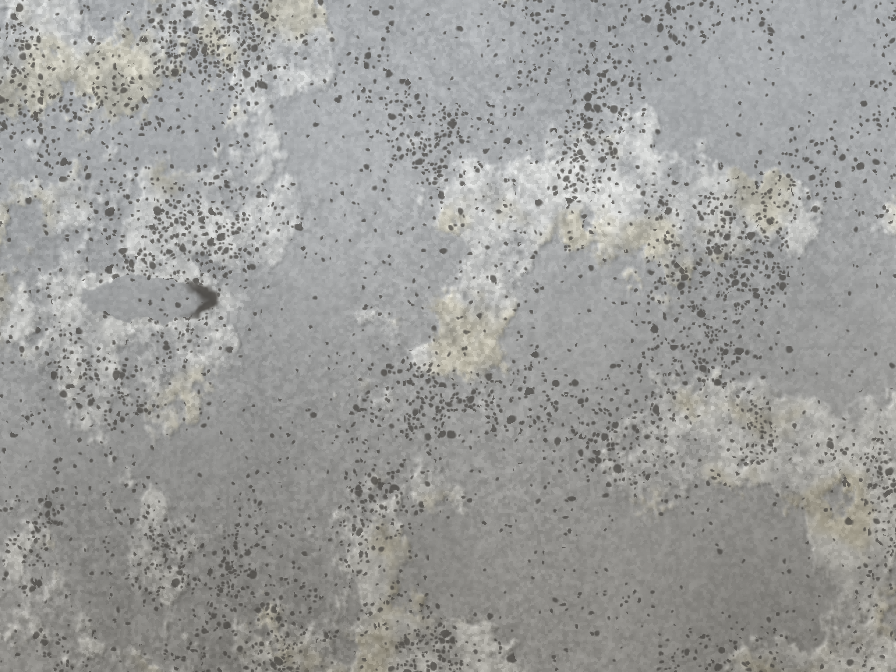
This texture is drawn by a Shadertoy shader. Its source:

```glsl
// Weathered concrete wall: smooth grey skin under pale, flaking lime patches.
// Layered noise shapes the patches, a slope term shades their broken rims,
// and cellular noise scatters the dark pits and the sandy grain.

const vec3 SKIN_LOW  = vec3(0.525, 0.518, 0.500);
const vec3 SKIN_HIGH = vec3(0.660, 0.672, 0.682);
const vec3 LIME_LOW  = vec3(0.650, 0.642, 0.615);
const vec3 LIME_HIGH = vec3(0.820, 0.828, 0.825);
const vec3 PIT_COLOUR = vec3(0.27, 0.26, 0.245);

vec2 hash2(vec2 p) {
    vec3 h = fract(vec3(p.xyx) * vec3(0.1031, 0.1030, 0.0973));
    h += dot(h, h.yzx + 33.33);
    return fract((h.xx + h.yz) * h.zy);
}

float valueNoise(vec2 p) {
    vec2 cell = floor(p), f = fract(p);
    f = f * f * (3.0 - 2.0 * f);
    float low = mix(hash2(cell).x, hash2(cell + vec2(1, 0)).x, f.x);
    float high = mix(hash2(cell + vec2(0, 1)).x, hash2(cell + vec2(1, 1)).x, f.x);
    return mix(low, high, f.y);
}

float layeredNoise(vec2 p, int octaves) {
    float sum = 0.0, total = 0.0, weight = 1.0;
    for (int i = 0; i < octaves; i++) {
        sum += weight * valueNoise(p);
        total += weight;
        weight *= 0.58;
        p = mat2(1.6, 1.2, -1.2, 1.6) * p + 17.3;
    }
    return sum / total;
}

// Distance to the nearest scattered point, and that point's random value
vec2 cellular(vec2 p) {
    vec2 cell = floor(p), nearest = vec2(9.0, 0.0);
    for (int y = -1; y <= 1; y++)
    for (int x = -1; x <= 1; x++) {
        vec2 id = cell + vec2(x, y);
        float d = length(id + 0.15 + 0.7 * hash2(id) - p);
        if (d < nearest.x) nearest = vec2(d, hash2(id + 71.7).y);
    }
    return nearest;
}

// Broad areas where the skin is intact: centre and radii
float intactSkin(vec2 p) {
    vec4 areas[8] = vec4[8](
        vec4(1.15, 0.88, 0.21, 0.18), vec4(1.25, 0.49, 0.13, 0.13),
        vec4(1.08, 0.14, 0.24, 0.14), vec4(0.30, 0.78, 0.28, 0.08),
        vec4(0.20, 0.32, 0.26, 0.06), vec4(0.90, 0.48, 0.12, 0.11),
        vec4(0.64, 0.16, 0.12, 0.08), vec4(0.46, 0.55, 0.06, 0.10));
    float amount = 0.0;
    for (int i = 0; i < 8; i++) {
        vec2 q = (p - areas[i].xy) / areas[i].zw;
        amount = max(amount, exp(-0.7 * dot(q, q) * dot(q, q)));
    }
    return amount;
}

float limeHeight(vec2 p, float intact) {
    float field = layeredNoise(p * vec2(7.0, 5.5) + 3.1, 6);
    float lace = layeredNoise(p * vec2(48.0, 38.0), 4) - 0.5;
    return smoothstep(-0.025, 0.065, field + 0.22 * lace - 0.46 - 0.20 * intact);
}

// Round pits; density sets how many of the cells hold one
float pits(vec2 p, float scale, float density) {
    vec2 c = cellular(p * scale);
    float radius = 0.22 + 0.30 * fract(c.y * 37.0);
    float soft = max(0.14, scale / iResolution.y);
    return step(c.y, density) * (1.0 - smoothstep(radius - soft, radius + soft, c.x));
}

void mainImage(out vec4 fragColor, in vec2 fragCoord) {
    vec2 p = fragCoord / iResolution.y;
    vec2 ragged = vec2(layeredNoise(p * 45.0, 3), layeredNoise(p * 45.0 + 60.0, 3)) - 0.5;
    float intact = intactSkin(p + 0.04 * ragged);
    float lime = limeHeight(p, intact);

    // Hollow scar with a pale rim and a shadowed end
    vec2 scar = (p + 0.022 * ragged - vec2(0.215, 0.555)) / vec2(0.095, 0.032);
    float scarEdge = length(scar) - 1.0;
    float hollow = 1.0 - smoothstep(-0.06, 0.06, scarEdge);
    float rim = (1.0 - hollow) * (1.0 - smoothstep(0.25, 0.8, scarEdge));
    lime = mix(max(lime, rim), 0.0, hollow);

    // Skin and lime, cool and light above, warm and dim below
    float rise = smoothstep(-0.05, 0.90, p.y + 0.10 * (0.5 - p.x));
    float mottle = layeredNoise(p * vec2(30.0, 24.0) + 9.0, 4);
    float coat = lime * clamp(0.55 + 2.2 * (mottle - 0.45) + 0.4 * rim, 0.1, 1.0);
    vec3 colour = mix(mix(SKIN_LOW, SKIN_HIGH, rise), mix(LIME_LOW, LIME_HIGH, rise), coat);
    colour += 0.12 * (layeredNoise(p * vec2(4.5, 3.0) + 40.0, 4) - 0.5);
    float stain = smoothstep(0.50, 0.68, layeredNoise(p * 8.0 + 21.0, 4)) * lime;
    colour *= mix(vec3(1.0), vec3(0.98, 0.96, 0.90), stain);

    // Rims lit from the upper left
    vec2 toLight = vec2(-0.0022, 0.0026);
    float slope = limeHeight(p - toLight, intact) - limeHeight(p + toLight, intact);
    colour += 0.10 * slope * (1.0 - hollow) * (0.5 + mottle);

    // Sandy grain, coarser where the surface is broken
    float rough = (1.0 - 0.8 * intact) * (1.0 - 0.8 * hollow);
    float grain = cellular(p * 190.0).y + valueNoise(p * 120.0) - 1.0;
    colour += grain * mix(0.04, 0.11, rough * (0.4 + 0.6 * lime));

    // Pits gather in upright clusters and along rims
    float cluster = smoothstep(0.48, 0.70, layeredNoise(p * vec2(9.0, 5.0) + 52.0, 4));
    float density = rough * (0.04 + 0.42 * cluster + 0.16 * lime * (1.0 - lime)) + 0.008;
    vec2 warped = p + 0.010 * ragged;
    float dark = max(pits(warped, 155.0, density), pits(warped, 78.0, 0.42 * density));
    float lip = (1.0 - smoothstep(0.05, 0.22, abs(scarEdge))) * smoothstep(0.45, 0.9, scar.x);
    colour = mix(colour, PIT_COLOUR, max(0.72 * dark, 0.85 * lip));

    fragColor = vec4(clamp(colour, 0.0, 1.0), 1.0);
}
```
